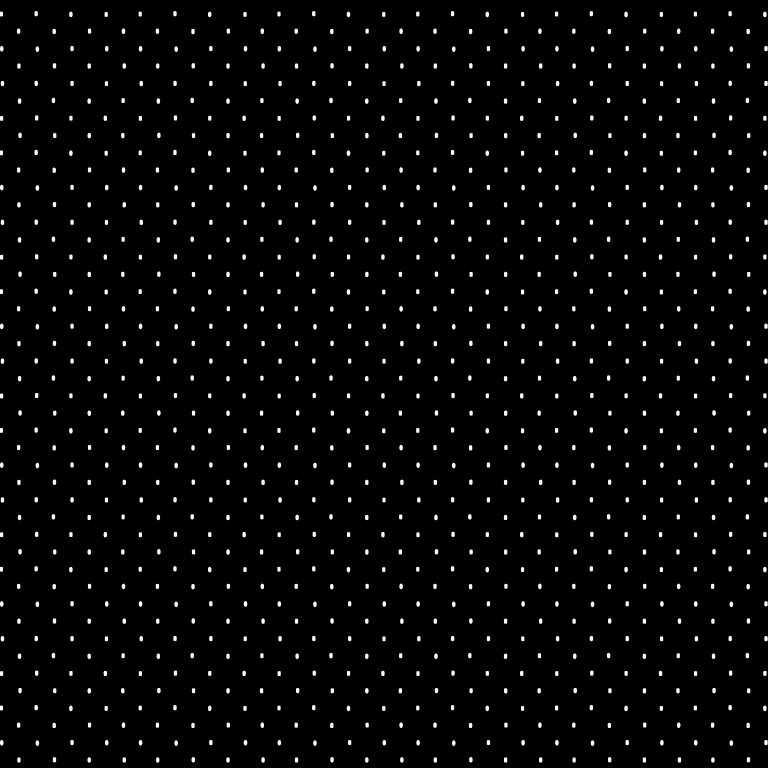
Give the GLSL for this pattern, as a Shadertoy shader.

```glsl
// Staggered pin dots: small upright white dots on black, drawn as two
// interleaved square lattices. Each dot is a superellipse whose position and
// squareness vary slightly, repeating every few cells.

const float PITCH      = 0.04518;             // lattice spacing, about 22.1 across
const vec2  ANCHOR     = vec2(0.4996, 0.4847); // centre of one dot
const float TILE       = 4.0;                 // cells before the variation repeats
const vec2  JITTER     = vec2(0.028, 0.012);  // largest shift, in pitches
const vec2  OVAL_SIZE  = vec2(0.051, 0.080);  // half sizes, in pitches
const vec2  BOXY_SIZE  = vec2(0.046, 0.068);
const float OVAL_POWER = 2.0;
const float BOXY_POWER = 4.0;
const vec3  GROUND     = vec3(0.0);
const vec3  DOT        = vec3(0.99);

vec3 hash32(vec2 p) {
    vec3 q = fract(vec3(p.xyx) * vec3(0.1031, 0.1030, 0.0973) + 0.37);
    q += dot(q, q.yxz + 33.33);
    return fract((q.xxy + q.yzz) * q.zyx);
}

// Approximate signed distance: implicit value over its gradient length
float superellipse(vec2 p, vec2 size, float power) {
    vec2 q = max(abs(p) / size, 1e-4);
    float k = pow(pow(q.x, power) + pow(q.y, power), 1.0 / power);
    vec2 gradient = pow(q / k, vec2(power - 1.0)) / size;
    return (k - 1.0) / length(gradient);
}

// Distance to the nearest dot of one lattice, in pitches
float dotLattice(vec2 p, float layer) {
    p += 0.5 * layer;
    vec2 cell = floor(p + 0.5);
    vec3 rnd = hash32(mod(cell, TILE) + TILE * layer + 1.0);
    vec2 local = p - cell - (2.0 * rnd.xy - 1.0) * JITTER;
    return superellipse(local, mix(OVAL_SIZE, BOXY_SIZE, rnd.z),
                        mix(OVAL_POWER, BOXY_POWER, rnd.z));
}

void mainImage(out vec4 fragColor, in vec2 fragCoord) {
    vec2 p = (fragCoord / iResolution.y - ANCHOR) / PITCH;
    float pixel = 1.0 / (iResolution.y * PITCH);

    float d = min(dotLattice(p, 0.0), dotLattice(p, 1.0));

    // One-pixel soft edge
    float coverage = clamp(0.5 - d / pixel, 0.0, 1.0);
    fragColor = vec4(mix(GROUND, DOT, coverage), 1.0);
}
```
